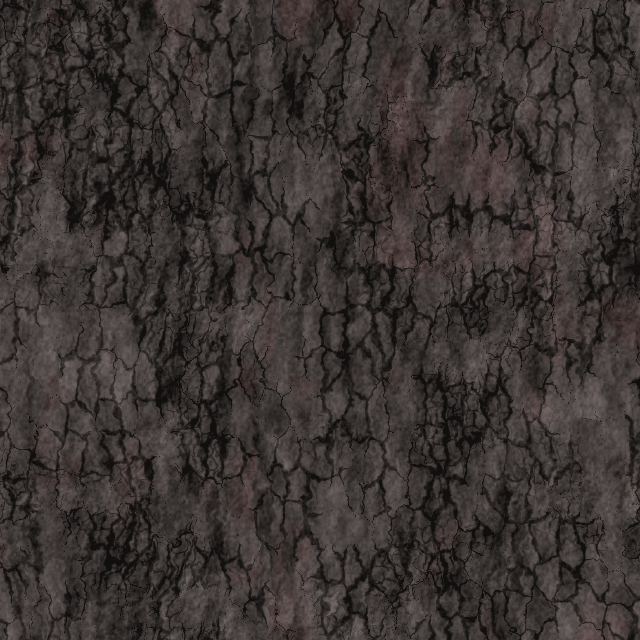
Give the GLSL for this texture, as a WebGL 1 fragment shader.

```glsl
precision highp float;
// Dark, weathered tree bark: tall irregular plates split by ragged cracks.
// Warped Voronoi cells give plates and cracks, stretched noise adds furrows
// and fibres, and a noise slope gives the crumbly surface its relief.

uniform vec2 u_resolution;

const vec3 CREVICE_COLOR = vec3(0.065, 0.058, 0.052);
const vec3 RIDGE_COLOR = vec3(0.430, 0.392, 0.388);
const vec3 RUST_TINT = vec3(0.026, -0.006, -0.008);
const vec2 PLATE_SCALE = vec2(31.0, 15.0);   // plates across and up the canvas
const vec2 CHIP_SCALE = vec2(58.0, 38.0);    // small chips in rough patches
const vec2 FURROW_SCALE = vec2(36.0, 7.0);
const vec2 FIBRE_SCALE = vec2(68.0, 22.0);
const vec2 CRUMB_SCALE = vec2(85.0, 75.0);
const vec2 GRAIN_SCALE = vec2(270.0, 210.0);
const vec2 LIGHT_STEP = vec2(-0.0022, 0.0030);
const float BASE_TONE = 0.595;
const float CRACK_DEPTH = 0.47;
const float CRACK_WIDTH = 0.19;

float hash(vec2 p) {
  vec3 q = fract(vec3(p.xyx) * 0.1031);
  q += dot(q, q.yzx + 33.33);
  return fract((q.x + q.y) * q.z);
}

vec2 hash2(vec2 p) {
  return vec2(hash(p), hash(p + vec2(57.3, 113.7)));
}

float noise(vec2 p) {
  vec2 i = floor(p);
  vec2 f = fract(p);
  f = f * f * (3.0 - 2.0 * f);
  float low = mix(hash(i), hash(i + vec2(1.0, 0.0)), f.x);
  float high = mix(hash(i + vec2(0.0, 1.0)), hash(i + 1.0), f.x);
  return mix(low, high, f.y);
}

float fbm(vec2 p) {
  float sum = 0.0;
  float amplitude = 0.53;
  for (int i = 0; i < 4; i++) {
    sum += amplitude * noise(p);
    p = p * 2.03 + vec2(17.1, 31.7);
    amplitude *= 0.5;
  }
  return sum;
}

// Returns edge distance, how upright the edge is, and a random cell value.
vec3 plates(vec2 p) {
  vec2 cell = floor(p);
  vec2 f = fract(p);
  vec2 nearest = vec2(0.0);
  vec2 nearestId = cell;
  float best = 9.0;
  for (int y = -1; y <= 1; y++) {
    for (int x = -1; x <= 1; x++) {
      vec2 o = vec2(float(x), float(y));
      vec2 r = o + 0.1 + 0.8 * hash2(cell + o) - f;
      float d = dot(r, r);
      if (d < best) { best = d; nearest = r; nearestId = cell + o; }
    }
  }
  float edge = 9.0;
  float upright = 0.0;
  for (int y = -1; y <= 1; y++) {
    for (int x = -1; x <= 1; x++) {
      vec2 o = vec2(float(x), float(y));
      vec2 r = o + 0.1 + 0.8 * hash2(cell + o) - f;
      vec2 across = r - nearest;
      if (dot(across, across) > 0.0001) {
        vec2 normal = normalize(across);
        float d = dot(0.5 * (r + nearest), normal);
        if (d < edge) { edge = d; upright = abs(normal.x); }
      }
    }
  }
  return vec3(edge, upright, hash(nearestId + 7.7));
}

float crack(vec3 plate, float width) {
  float w = max(width * mix(0.48, 1.0, plate.y), 0.001);
  return 1.0 - smoothstep(w * 0.2, w, plate.x);
}

void main() {
  vec2 uv = gl_FragCoord.xy / u_resolution;

  // Bend the trunk slowly, then fray every edge.
  vec2 bend = vec2(noise(uv * 5.0), noise(uv * 5.0 + 40.0)) - 0.5;
  vec2 fray = vec2(fbm(uv * 62.0 + 9.0), fbm(uv * 62.0 + 80.0)) - 0.5;
  vec2 p = uv + bend * vec2(0.035, 0.05) + fray * vec2(0.021, 0.026);

  // Cracks open and close along their length; chips gather in rough patches.
  float rough = smoothstep(0.42, 0.68, fbm(uv * vec2(7.0, 5.0) + 3.0));
  float opening = smoothstep(0.22, 0.72, noise(uv * vec2(27.0, 18.0) + 60.0));
  vec3 plate = plates(p * PLATE_SCALE);
  vec3 chip = plates(p * CHIP_SCALE + 21.0);
  float plateCrack = crack(plate, CRACK_WIDTH * opening);
  float chipCrack = crack(chip, 0.20 * opening) * mix(0.2, 0.75, rough);
  float furrow = smoothstep(0.60, 0.78, fbm(p * FURROW_SCALE + 15.0));
  float cracks = max(max(plateCrack, chipCrack), furrow * 0.75);

  // Surface tone: fibres, crumbly relief, fine grain and broad weathering.
  float fibre = fbm(p * FIBRE_SCALE + 5.0) - 0.5;
  float relief = fbm(uv * CRUMB_SCALE) - fbm((uv + LIGHT_STEP) * CRUMB_SCALE);
  float grain = noise(uv * GRAIN_SCALE) - 0.5;
  float weather = fbm(uv * vec2(6.0, 4.0) + 50.0) - 0.5;
  float tone = BASE_TONE + 0.18 * (plate.z - 0.5) + 0.70 * fibre;
  tone += mix(0.35, 0.75, rough) * relief + 0.22 * grain + 0.40 * weather;
  tone -= CRACK_DEPTH * cracks + 0.06 * rough;

  vec3 color = mix(CREVICE_COLOR, RIDGE_COLOR, clamp(tone, 0.0, 1.0));
  float rust = smoothstep(0.56, 0.76, fbm(uv * vec2(13.0, 8.0) + 90.0));
  color += RUST_TINT * rust * (1.0 - cracks);
  gl_FragColor = vec4(color, 1.0);
}
```
